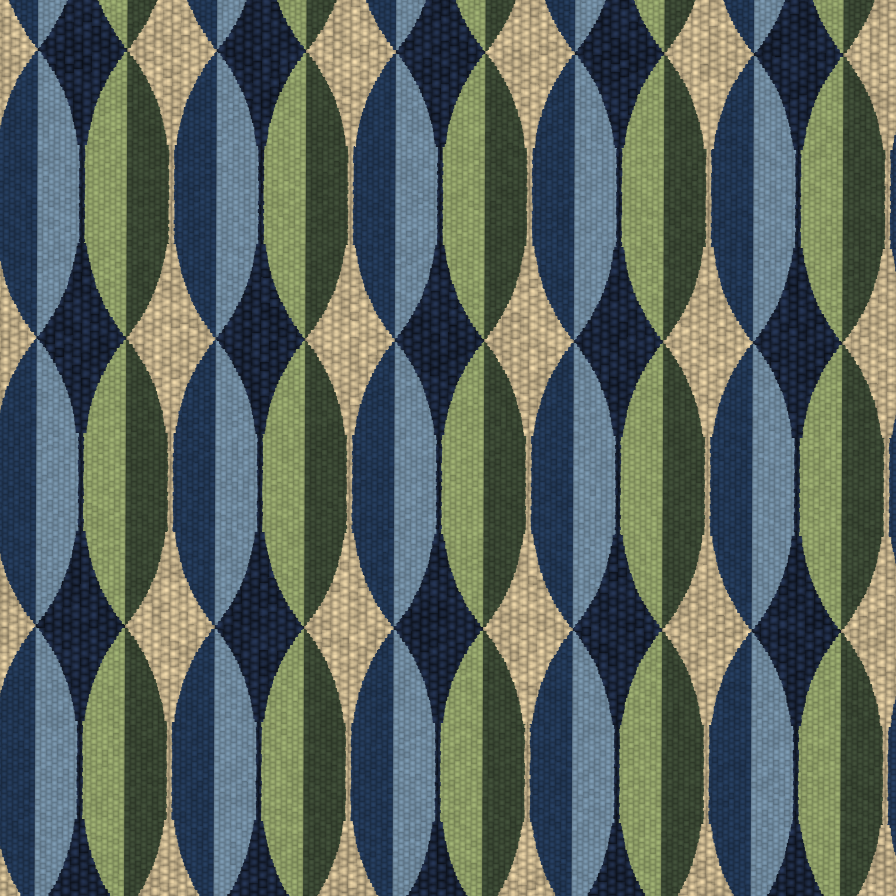
Write a Shadertoy shader that draws this pattern.

```glsl
const vec2 PERIOD = vec2(0.1998, 0.3216);   // one blue + green pair, pinch to pinch
const vec2 ORIGIN = vec2(0.0385, 0.2998);   // a pinch point of a blue lens
const vec2 TILT = vec2(-0.004, 0.007);      // slight skew of the cloth
const float LENS_HALF = 0.47;               // in lens spacings
const float LENS_POWER = 2.8;
const float LINE_REACH = 0.35;              // part of the height taken by the thin line
const float STEP_ROWS = 74.0;               // stair steps per vertical period
const float EDGE_JITTER = 0.012;
const vec2 FINE_WEAVE = vec2(32.0, 52.0);   // stitches per period
const vec2 COARSE_WEAVE = vec2(20.0, 34.0);

const vec3 BLUE = vec3(0.125, 0.205, 0.315);
const vec3 SKY = vec3(0.42, 0.52, 0.60);
const vec3 LEAF = vec3(0.54, 0.60, 0.39);
const vec3 FOREST = vec3(0.215, 0.265, 0.19);
const vec3 NAVY = vec3(0.095, 0.135, 0.215);
const vec3 TAN = vec3(0.72, 0.65, 0.51);

float hash(vec2 p) {
    return fract(sin(dot(p, vec2(127.1, 311.7))) * 43758.5453);
}

// Staggered stitches: rounded height plus a random tone for each, mean near zero
float weave(vec2 t) {
    t.y += 0.5 * mod(floor(t.x), 2.0);
    vec2 bump = sin(3.14159 * fract(t));
    return bump.x * bump.y - 0.405 + 0.5 * (hash(floor(t)) - 0.5);
}

// Snap to whole rows with a softened step between them
float snapRow(float row, float soft) {
    float r = row - 0.5;
    return floor(r) + smoothstep(0.5 - soft, 0.5 + soft, fract(r));
}

// Half width of a lens; it pinches to zero at whole values of y
float lensHalfWidth(float y) {
    float a = abs(2.0 * fract(y) - 1.0);
    return a < LINE_REACH ? LENS_HALF : LENS_HALF * (1.0 - pow(a, LENS_POWER));
}

void mainImage(out vec4 fragColor, in vec2 fragCoord) {
    float pixel = 1.0 / iResolution.y;
    vec2 p = fragCoord * pixel;
    p += TILT * p.yx;
    vec2 q = (p - ORIGIN) / PERIOD;

    // Lens columns: even ones blue, odd ones green
    float u = 2.0 * q.x;
    float column = floor(u + 0.5);
    float x = u - column;
    float isGreen = mod(column, 2.0);
    float soft = 1.4 * pixel / PERIOD.x;

    // Stepped lens outline
    float rowSoft = min(0.45, 0.7 * pixel * STEP_ROWS / PERIOD.y);
    float row = snapRow(q.y * STEP_ROWS, rowSoft);
    float side = x < 0.0 ? -1.0 : 1.0;
    float jitter = EDGE_JITTER * (hash(vec2(column * 2.0 + side, floor(row + 0.5))) - 0.5);
    float halfWidth = lensHalfWidth(row / STEP_ROWS) + jitter;
    float lens = 1.0 - smoothstep(-soft, soft, abs(x) - halfWidth);

    // Two-tone lens, split down the middle
    float right = smoothstep(-soft, soft, x);
    float fine = weave(q * FINE_WEAVE);
    vec3 leftColor = mix(BLUE, LEAF, isGreen);
    vec3 rightColor = mix(SKY, FOREST, isGreen);
    vec3 lensColor = mix(leftColor, rightColor, right);
    float isDark = mix(1.0 - right, right, isGreen);
    lensColor *= 1.0 + mix(0.24, 0.32, isDark) * fine;

    // Diamonds and thin lines in a coarser basket weave
    float isTan = mod(floor(u), 2.0);
    float coarse = weave(q * COARSE_WEAVE);
    vec3 gapColor = mix(NAVY, TAN, isTan);
    gapColor *= 1.0 + mix(0.75, 0.36, isTan) * coarse + 0.12 * fine;

    fragColor = vec4(mix(gapColor, lensColor, lens), 1.0);
}
```
